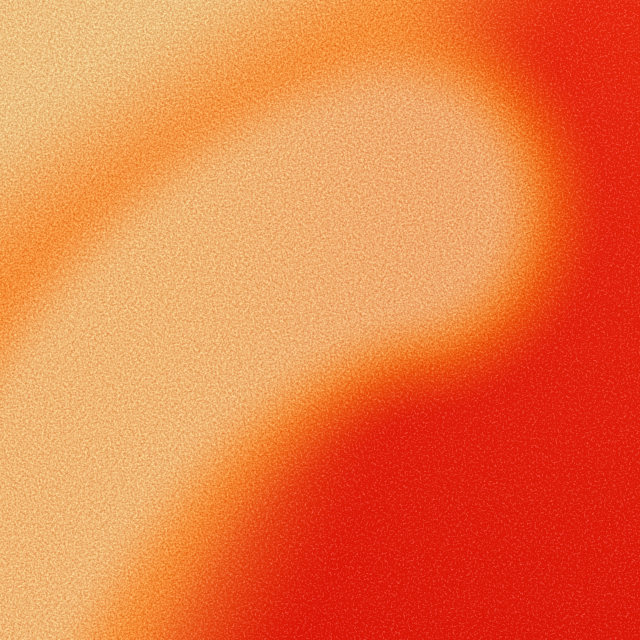
This background is drawn by a WebGL 1 fragment shader. Its source:

```glsl
precision highp float;
// A soft pale plume sweeps from the lower left up to a rounded head, over warm
// orange that turns red at the right and cream in the upper left corner.
// Distance to a tapering curve drives the blends; gradient noise adds grain.

uniform vec2 u_resolution;

// Unit gradient with a pseudo-random direction for a lattice cell
vec2 cellGradient(vec2 cell) {
  vec3 h = fract(cell.xyx * vec3(0.1031, 0.1030, 0.0973));
  h += dot(h, h.yzx + 33.33);
  float angle = 6.28318 * fract((h.x + h.y) * h.z);
  return vec2(cos(angle), sin(angle));
}

float gradientNoise(vec2 p) {
  vec2 cell = floor(p);
  vec2 f = p - cell;
  vec2 blend = f * f * f * (f * (f * 6.0 - 15.0) + 10.0);
  vec2 e = vec2(1.0, 0.0);
  float a = dot(cellGradient(cell), f);
  float b = dot(cellGradient(cell + e.xy), f - e.xy);
  float c = dot(cellGradient(cell + e.yx), f - e.yx);
  float d = dot(cellGradient(cell + e.xx), f - e.xx);
  return mix(mix(a, b, blend.x), mix(c, d, blend.x), blend.y);
}

// Signed distance to discs swept along a quadratic curve, head to tail
float plumeDistance(vec2 p) {
  float nearest = 10.0;
  for (int i = 0; i <= 40; i++) {
    float t = float(i) / 40.0;
    vec2 headSide = mix(vec2(0.61, 0.68), vec2(0.18, 0.56), t);
    vec2 tailSide = mix(vec2(0.18, 0.56), vec2(-0.08, -0.08), t);
    float radius = mix(0.205, 0.15, t);
    nearest = min(nearest, length(p - mix(headSide, tailSide, t)) - radius);
  }
  return nearest;
}

// Two fine, rotated octaves
float grainAt(vec2 p) {
  mat2 turn = mat2(0.8, 0.6, -0.6, 0.8);
  vec2 q = turn * p + 3.0;
  return gradientNoise(q * 253.0) + gradientNoise(turn * q * 391.0 + 17.0);
}

void main() {
  vec2 p = gl_FragCoord.xy / u_resolution;
  float d = plumeDistance(p);

  // Broad regions
  float cornerGlow = smoothstep(-0.14, 0.09, dot(p - vec2(0.0, 0.71), vec2(-0.574, 0.82)));
  float redSide = smoothstep(0.15, 0.48, p.x - 0.45 * p.y);
  float outside = smoothstep(-0.05, 0.065, d);
  float redAmount = redSide * smoothstep(0.0, 0.14, d);

  // Base colours, each with a slow drift across the canvas
  vec3 pale = mix(vec3(0.94, 0.71, 0.45), vec3(0.94, 0.66, 0.42), smoothstep(0.2, 0.75, p.x));
  vec3 orange = mix(vec3(0.96, 0.56, 0.22), vec3(0.95, 0.45, 0.08), redSide);
  vec3 red = mix(vec3(0.86, 0.10, 0.04), vec3(0.90, 0.16, 0.06), p.y);
  vec3 cream = vec3(0.93, 0.75, 0.50);

  vec3 surround = mix(mix(orange, cream, cornerGlow), red, redAmount);
  vec3 color = mix(pale, surround, outside);

  // Grain: two-sided on pale areas, mostly bright flecks on red
  float grain = grainAt(p);
  float flecks = max(grain, 0.0) * 1.3 - 0.08;
  color += mix(grain, flecks, redAmount) * vec3(0.06, 0.16, 0.17);

  gl_FragColor = vec4(clamp(color, 0.0, 1.0), 1.0);
}
```
